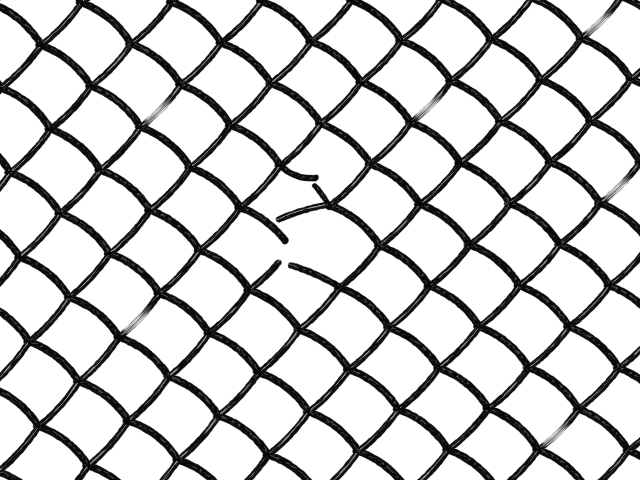
Reproduce this pattern procedurally as a Shadertoy shader.

```glsl
// A torn chain-link fence in black wire on white.
// A gently warped lattice gives the knots; bowed strands join them, with
// a few links cut short or bent around a hole, and streaks of worn metal.

float hash(vec2 p) {
    return fract(sin(dot(p, vec2(127.1, 311.7))) * 43758.5);
}

float noise(vec2 p) {
    vec2 i = floor(p), f = fract(p);
    f = f * f * (3.0 - 2.0 * f);
    return mix(mix(hash(i), hash(i + vec2(1, 0)), f.x),
               mix(hash(i + vec2(0, 1)), hash(i + vec2(1, 1)), f.x), f.y);
}

// Knot position; link.x counts falling strands, link.y rising ones
vec2 knot(vec2 link) {
    float u = 0.5 * (link.x + link.y), v = 0.5 * (link.x - link.y);
    return vec2(0.086 + 0.1875 * u + 0.0196 * v,
                0.9062 + 0.0023 * u - 0.1753 * v + 0.0006 * u * v
                + 0.0028 * v * sin(u * 0.5236));
}

// Approximate inverse of knot()
vec2 linkAt(vec2 p) {
    vec2 link = vec2(0);
    for (int k = 0; k < 5; k++) {
        vec2 miss = (p - knot(link)) / vec2(0.1875, -0.1753);
        link += vec2(miss.x + miss.y, miss.x - miss.y);
    }
    return link;
}

// Bowed segment from a to b, cut at tip: distance, place along, signed side
vec3 strand(vec2 p, vec2 a, vec2 b, float bow, float tip) {
    float len = length(b - a);
    vec2 dir = (b - a) / len;
    vec2 q = vec2(dot(p - a, dir), dot(p - a, vec2(-dir.y, dir.x)));
    float t = clamp(q.x / len, 0.0, tip);
    float slope = 4.0 * bow * (1.0 - 2.0 * t) / len;
    float side = (q.y - 4.0 * bow * t * (1.0 - t)) * inversesqrt(1.0 + slope * slope);
    return vec3(length(vec2(q.x - t * len, side)), t, side);
}

// Keep the nearest wire: edge distance, seeded place along, side, kind
void keep(inout vec4 wire, vec3 s, float halfWidth, float seed, float kind) {
    float edge = s.x - halfWidth;
    if (edge < wire.x) wire = vec4(edge, seed + 0.999 * s.y, s.z / halfWidth, kind);
}

const float KNOT = 0.0, FALLING = 1.0, RISING = 2.0, WORN = 3.0;
const vec2 wornLinks[6] = vec2[6](vec2(2, 0), vec2(5, 3), vec2(6, 6),
                                  vec2(8, 4), vec2(4, -3), vec2(10, 0));

vec4 fence(vec2 p) {
    vec4 wire = vec4(1, 0, 0, 0);
    vec2 cell = floor(linkAt(p));
    for (int y = -1; y <= 1; y++)
    for (int x = -1; x <= 1; x++) {
        vec2 id = cell + vec2(x, y);
        vec2 a = knot(id);
        float seed = 17.0 * id.x + 31.0 * id.y;
        bool lost = id == vec2(5, 0);

        // Falling strand, bowed upward
        float tip = id == vec2(4, 0) ? 0.87 : 1.0;
        if (!lost && id != vec2(4, 1))
            keep(wire, strand(p, a, knot(id + vec2(1, 0)), 0.0113, tip), 0.0077, seed, FALLING);

        // Rising strand, bowed slightly downward
        float kind = RISING;
        for (int k = 0; k < 6; k++) if (id == wornLinks[k]) kind = WORN;
        tip = id == vec2(5, -1) ? 0.68 : 1.0;
        if (!lost)
            keep(wire, strand(p, a, knot(id + vec2(0, 1)), -0.005, tip), 0.0067, seed, kind);

        // Twist where the strands interlock
        if (!lost) {
            vec2 q = p - a;
            keep(wire, vec3(length(q * vec2(0.85, 1.1)), 0.5, q.y), 0.0103, seed, KNOT);
        }
    }
    // Bent ends around the hole
    keep(wire, strand(p, vec2(0.579, 0.662), vec2(0.657, 0.629), -0.011, 1.0), 0.0065, 3.0, FALLING);
    keep(wire, strand(p, vec2(0.656, 0.613), vec2(0.684, 0.575), 0.001, 1.0), 0.0055, 5.0, FALLING);
    keep(wire, strand(p, vec2(0.581, 0.543), vec2(0.680, 0.573), 0.003, 1.0), 0.0065, 7.0, RISING);
    keep(wire, strand(p, vec2(0.680, 0.573), vec2(0.711, 0.561), 0.003, 1.0), 0.0075, 8.0, FALLING);
    keep(wire, strand(p, vec2(0.607, 0.447), vec2(0.716, 0.397), 0.004, 1.0), 0.0068, 9.0, FALLING);
    return wire;
}

void mainImage(out vec4 fragColor, in vec2 fragCoord) {
    vec2 p = fragCoord / iResolution.y;
    float pixel = 1.0 / iResolution.y;
    vec4 wire = fence(p);
    float along = wire.y, side = wire.z, kind = wire.w;

    // Broken highlights and twisted grain on dark metal
    float grain = noise(vec2(along * 26.0, side * 3.0));
    float streak = noise(vec2(along * 7.0, side * 4.0 + 9.0));
    float rising = step(1.5, kind);
    float shine = exp(-pow((side - 0.15) / 0.28, 2.0));
    float tone = 0.025 + 0.13 * grain * grain * (1.0 - side * side);
    tone += shine * mix(0.20 * smoothstep(0.4, 0.8, grain),
                        0.55 * smoothstep(0.3, 0.75, streak), rising);
    if (kind == KNOT) tone = 0.025 + 0.16 * smoothstep(0.6, 0.9, noise(p * 230.0));

    // Patches where the coating has rubbed away
    float t = fract(along);
    float rubbed = step(2.5, kind) * smoothstep(0.08, 0.2, t) * smoothstep(0.75, 0.5, t);
    tone = mix(tone, 0.3 + 0.65 * noise(vec2(t * 5.0, side * 5.0)), rubbed);

    // Slightly rough outline over white
    float edge = wire.x + 0.0014 * (noise(p * 150.0) - 0.5);
    float cover = 1.0 - smoothstep(-0.8 * pixel, 0.8 * pixel, edge);
    vec3 metal = tone * vec3(0.98, 1.0, 1.01);
    fragColor = vec4(mix(vec3(1), metal, cover), 1.0);
}
```
